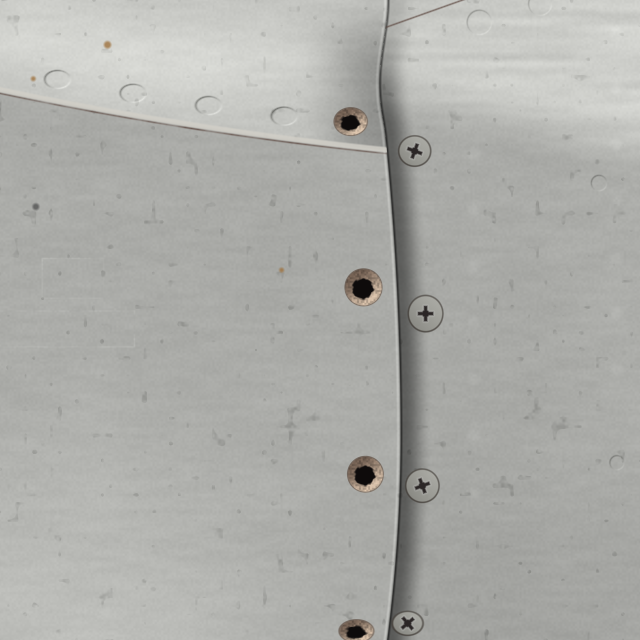
A Shadertoy shader for this texture:

```glsl
// Weathered painted metal panels: a curved overlap, a raised lip, countersunk
// holes, cross-head screws and shallow rivets. Shading comes from distance
// functions, smooth gradients and value noise.

float hash(vec2 p) {
    p = fract(p * vec2(0.1031, 0.1137));
    p += dot(p, p.yx + 33.33);
    return fract((p.x + p.y) * p.x * 17.0);
}

float noise(vec2 p) {
    vec2 i = floor(p), f = fract(p);
    f = f * f * (3.0 - 2.0 * f);
    return mix(mix(hash(i), hash(i + vec2(1, 0)), f.x),
               mix(hash(i + vec2(0, 1)), hash(i + 1.0), f.x), f.y);
}

float fill(float d, float soft) { return 1.0 - smoothstep(-soft, soft, d); }
float stroke(float d, float w, float soft) { return fill(abs(d) - w, soft); }
float ellipse(vec2 p, vec2 r) { return (length(p / r) - 1.0) * min(r.x, r.y); }

float box(vec2 p, vec2 size) {
    vec2 q = abs(p) - size;
    return length(max(q, 0.0)) + min(max(q.x, q.y), 0.0);
}

float seamX(float y) {
    float d = y - 0.32;
    float curve = 0.626 - d * d * (d > 0.0 ? 0.109 : 0.205);
    float top = 0.593 + 0.013 * smoothstep(0.87, 1.0, y);
    return mix(curve, top, smoothstep(0.79, 0.88, y));
}

float lipY(float x) { return 0.859 - 0.21 * x + 0.09 * x * x; }

// Broad light on the three sheets
vec3 panelColor(vec2 p, float seam, float lip) {
    float lower = 0.665 + 0.075 * smoothstep(0.5, 0.0, p.y) * smoothstep(0.62, 0.1, p.x);
    vec2 glow = (p - vec2(0.3, 0.9)) * vec2(4, 14);
    float upper = 0.75 + 0.09 * exp(-dot(glow, glow));
    upper += 0.06 * smoothstep(0.3, 0.0, p.x) * smoothstep(0.85, 0.95, p.y);
    upper -= 0.2 * smoothstep(0.46, 0.595, p.x) * smoothstep(1.03, 0.87, p.y);
    float sheen = smoothstep(0.78, 0.89, p.y + 0.22 * (p.x - 0.68));
    float right = 0.66 + 0.03 * smoothstep(0.8, 1.0, p.x) * p.y;
    right -= 0.02 * smoothstep(0.4, 0.0, p.y);
    right = mix(right, 0.8 + 0.06 * (noise(p * vec2(5, 90)) - 0.5), sheen);
    float left = mix(lower, upper, smoothstep(-0.002, 0.002, p.y - lip));
    return (p.x < seam ? left : right) * vec3(0.998, 1.003, 0.982);
}

// Shallow pressed ring, dark on one side and light on the other
float rivet(vec2 p, vec2 r, float px) {
    float side = dot(normalize(p + 1e-5), vec2(0.6, -0.8));
    return stroke(ellipse(p, r), 0.0009, px + 0.0006) * (side * 0.14 - 0.07);
}

vec3 drawHole(vec3 base, vec2 p, vec2 r, float px) {
    float d = ellipse(p, r);
    float light = smoothstep(-0.8, 0.8, dot(p / r, vec2(0.55, -0.75)));
    vec3 rim = mix(vec3(0.43, 0.36, 0.31), vec3(0.75, 0.67, 0.59), light);
    rim *= 0.82 + 0.36 * noise(p * 350.0 + 40.0);
    vec3 c = mix(base, rim, fill(d, px + 0.0005));
    c = mix(c, vec3(0.35, 0.29, 0.25), 0.6 * stroke(d, 0.0007, px));
    float bore = ellipse(p + vec2(0.001, 0.002), r * 0.56);
    bore += 0.003 * (noise(p * 240.0) - 0.5);
    return mix(c, vec3(0.055, 0.045, 0.045), fill(bore, px + 0.0007));
}

vec3 drawScrew(vec3 base, vec2 p, vec2 r, float angle, float px) {
    float d = ellipse(p, r), light = dot(p / r, vec2(0.2, 0.25));
    vec3 c = mix(base, vec3(0.61, 0.61, 0.585) + 0.18 * light, 0.9 * fill(d, px));
    c = mix(c, vec3(0.25, 0.23, 0.21), stroke(d, 0.0012, px) * (0.7 - 0.25 * light));
    float s = sin(angle), k = cos(angle);
    vec2 q = abs(mat2(k, s, -s, k) * p);
    float slot = box(q.x > q.y ? q : q.yx, vec2(0.012, 0.0026));
    slot = min(slot, length(q) - 0.0058);
    c = mix(c, vec3(0.8), 0.35 * fill(slot - 0.002, px + 0.001));
    return mix(c, vec3(0.13, 0.11, 0.11), 0.93 * fill(slot, px + 0.0005));
}

void mainImage(out vec4 fragColor, in vec2 fragCoord) {
    vec2 p = fragCoord / iResolution.xy;
    float px = 0.8 / iResolution.y;
    float seam = seamX(p.y), lip = lipY(p.x), across = p.x - seam;
    float onLeft = fill(across, px), onRight = 1.0 - onLeft;
    vec3 c = panelColor(p, seam, lip);

    // Paint mottling, brushing, grain and pits
    c += 0.025 * (noise(p * vec2(7, 13)) + noise(p * vec2(24, 110)) + noise(p * 300.0) - 1.5);
    c -= 0.1 * smoothstep(0.86, 0.95, noise(p * 75.0 + 9.0)) * noise(p * 210.0);

    // Cast shadow and overlap edge
    float shadow = 1.0 - smoothstep(0.006, 0.05, across);
    c *= 1.0 - onRight * shadow * mix(0.12, 0.45, smoothstep(0.98, 0.8, p.y));
    c *= 1.0 - 0.55 * stroke(across - 0.001, 0.0015, px + 0.001);
    c += 0.09 * stroke(across + 0.004, 0.0015, 0.002) * onLeft;

    // Raised lip with a rusty lower edge, and a slanted joint
    float d = p.y - lip, rust = 0.4 + 0.6 * noise(p * vec2(55, 20));
    vec3 brown = vec3(0.37, 0.29, 0.26);
    c = mix(c, vec3(0.82, 0.81, 0.78), 0.85 * onLeft * stroke(d - 0.001, 0.004, 0.002));
    c = mix(c, brown, onLeft * rust * stroke(d + 0.005, 0.0009, px + 0.0007));
    float joint = p.y - 0.958 - 0.356 * (p.x - 0.605);
    c = mix(c, brown, 0.8 * onRight * stroke(joint, 0.0011, px + 0.0006));

    // Rivet row, faint columns and clear rings
    vec3 rings[4] = vec3[4](vec3(0.749, 0.965, 0.019), vec3(0.844, 0.994, 0.018),
                            vec3(0.936, 0.714, 0.012), vec3(0.964, 0.277, 0.011));
    for (int i = 0; i < 7; i++) {
        float n = float(i), x = 0.09 + 0.118 * n, y = 0.95 - 0.088 * n;
        if (i < 4) {
            c += 1.7 * rivet(p - vec2(x, lipY(x) + 0.035), vec2(0.02, 0.014), px);
            c += rivet(p - rings[i].xy, rings[i].zz, px);
        }
        float dots = min(length(p - vec2(0.963, y)), length(p - vec2(0.74, y - 0.19)));
        c += 0.025 * fill(dots - 0.009, 0.005);
    }

    // Worn embossed plates
    float plate = min(abs(box(p - vec2(0.114, 0.565), vec2(0.048, 0.031))),
                      abs(box(p - vec2(0.095, 0.486), vec2(0.115, 0.028))));
    c += 0.09 * stroke(plate, 0.0008, px + 0.0007) * (noise(p * 60.0) - 0.25);

    // Fasteners: centre, radius, flattening; specks: centre, radius
    vec4 holes[4] = vec4[4](vec4(0.548, 0.81, 0.026, 0.84), vec4(0.568, 0.551, 0.029, 1),
                            vec4(0.571, 0.259, 0.028, 1), vec4(0.557, 0.014, 0.027, 0.66));
    vec4 screws[4] = vec4[4](vec4(0.648, 0.764, 0.025, 0.95), vec4(0.665, 0.51, 0.027, 1.05),
                             vec4(0.66, 0.241, 0.026, 1), vec4(0.637, 0.026, 0.024, 0.78));
    vec3 specks[4] = vec3[4](vec3(0.168, 0.93, 0.0055), vec3(0.052, 0.877, 0.0035),
                             vec3(0.44, 0.578, 0.0035), vec3(0.056, 0.677, 0.005));
    for (int i = 0; i < 4; i++) {
        vec4 h = holes[i], s = screws[i];
        c = drawHole(c, p - h.xy, h.z * vec2(1, h.w), px);
        c = drawScrew(c, p - s.xy, s.z * vec2(1, s.w), 0.35 * float(1 - i), px);
        vec3 tint = i < 3 ? vec3(0.62, 0.45, 0.25) : vec3(0.33);
        c = mix(c, tint, 0.8 * fill(length(p - specks[i].xy) - specks[i].z, px + 0.0015));
    }
    fragColor = vec4(clamp(c, 0.0, 1.0), 1.0);
}
```
